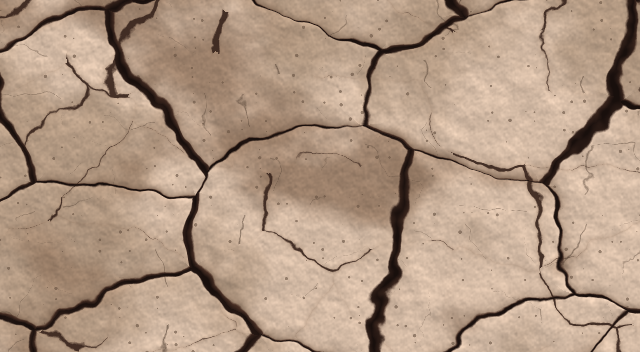
Write a Shadertoy shader that draws this texture.

```glsl
const vec3 SAND = vec3(0.835, 0.735, 0.650);
const vec3 TAN = vec3(0.700, 0.600, 0.510);
const vec3 STAIN = vec3(0.530, 0.420, 0.335);
const vec3 WALL = vec3(0.300, 0.195, 0.150);
const vec3 DEEP = vec3(0.095, 0.058, 0.048);
const vec2 LIGHT = vec2(0.35, 0.94);
const vec2 STRETCH = vec2(0.82, 1.0);

// Crack levels: cells per canvas height, and range of half widths.
// A negative lower width leaves some edges closed.
const float PLATE_SCALE = 2.25;
const float BRANCH_SCALE = 4.3;
const float HAIR_SCALE = 8.5;
const vec2 PLATE_WIDTH = vec2(0.0025, 0.0100);
const vec2 BRANCH_WIDTH = vec2(-0.0110, 0.0042);
const vec2 HAIR_WIDTH = vec2(-0.0070, 0.0016);
const float VERTICAL_GAIN = 0.6;
const float RELIEF = 0.85;
const float GRAIN = 0.075;
const float PIT_SCALE = 38.0;

float hash(vec2 p) {
    vec3 q = fract(p.xyx * 0.1031);
    q += dot(q, q.yzx + 33.33);
    return fract((q.x + q.y) * q.z);
}

vec2 hash2(vec2 p) {
    return vec2(hash(p), hash(p + 57.3));
}

float noise(vec2 p) {
    vec2 i = floor(p), f = fract(p);
    f = f * f * (3.0 - 2.0 * f);
    return mix(mix(hash(i), hash(i + vec2(1, 0)), f.x),
               mix(hash(i + vec2(0, 1)), hash(i + vec2(1, 1)), f.x), f.y);
}

float fbm(vec2 p) {
    float sum = 0.0, amp = 0.5;
    for (int i = 0; i < 5; i++) {
        sum += amp * noise(p);
        p = mat2(1.6, 1.2, -1.2, 1.6) * p + 11.7;
        amp *= 0.5;
    }
    return sum / 0.97;
}

vec2 warp(vec2 p) {
    return vec2(fbm(p), fbm(p + 31.4)) - 0.5;
}

// Voronoi edges: x = signed distance to crack, yz = direction to it, w = half width
vec4 cracks(vec2 p, float scale, vec2 widths) {
    p *= scale;
    vec2 cell = floor(p), f = fract(p), nearCell, toNear;
    float nearest = 8.0;
    for (int y = -1; y <= 1; y++)
    for (int x = -1; x <= 1; x++) {
        vec2 g = vec2(x, y);
        vec2 r = g + 0.1 + 0.8 * hash2(cell + g) - f;
        if (dot(r, r) < nearest) {
            nearest = dot(r, r);
            nearCell = g;
            toNear = r;
        }
    }
    vec4 best = vec4(8.0, 0.0, 1.0, 0.01);
    for (int y = -2; y <= 2; y++)
    for (int x = -2; x <= 2; x++) {
        vec2 g = nearCell + vec2(x, y);
        if (x == 0 && y == 0) continue;
        vec2 r = g + 0.1 + 0.8 * hash2(cell + g) - f;
        vec2 dir = normalize(r - toNear);
        float w = mix(widths.x, widths.y, hash(2.0 * cell + nearCell + g + 7.3));
        w *= 1.0 + VERTICAL_GAIN * dir.x * dir.x;
        float d = dot(0.5 * (r + toNear), dir) / scale - w;
        if (d < best.x) best = vec4(d, dir, w);
    }
    return best;
}

void mainImage(out vec4 fragColor, in vec2 fragCoord) {
    float px = 1.0 / iResolution.y;
    vec2 p = fragCoord * px + vec2(3.2, 5.7);

    // Bent and jagged crack network
    vec2 bent = p * STRETCH + 0.22 * warp(p * 2.6);
    vec2 jagged = bent + 0.035 * warp(p * 17.0);
    vec4 plate = cracks(bent + 0.012 * warp(p * 24.0), PLATE_SCALE, PLATE_WIDTH);
    plate.x += 0.006 * (noise(p * 9.0) - 0.5);
    vec4 branch = cracks(jagged + 4.7, BRANCH_SCALE, BRANCH_WIDTH);
    branch.x += 0.005 * (noise(p * 14.0 + 8.0) - 0.45);
    vec4 hair = cracks(jagged + 0.03 * warp(p * 8.0) + 9.1, HAIR_SCALE, HAIR_WIDTH);
    hair.x += 0.003 * noise(p * 10.0 + 3.0);
    float side = dot(plate.yz, LIGHT);
    float gap = max(plate.x, 0.0);

    // Dry clay with tan clouds and brown stains, stronger near the cracks
    vec3 col = mix(SAND, TAN, smoothstep(0.40, 0.68, fbm(p * 3.2)));
    float stain = fbm(p * vec2(2.4, 3.4) + 20.0) + 0.12 * exp(-gap / 0.05);
    col = mix(col, STAIN, 0.75 * smoothstep(0.54, 0.80, stain));

    // Relief, grain and pits
    vec2 q = p * 13.0;
    float slope = fbm(q) - fbm(q + LIGHT * 0.10);
    col *= 1.0 + RELIEF * slope + GRAIN * (noise(p * 150.0) - 0.5);
    vec2 pitCell = floor(p * PIT_SCALE);
    vec2 pitPos = fract(p * PIT_SCALE) - 0.25 - 0.5 * hash2(pitCell);
    float pitSize = 0.20 * hash(pitCell + 3.1) * step(0.86, hash(pitCell + 9.7));
    float pit = smoothstep(pitSize + 0.03, pitSize - 0.05, length(pitPos));
    col = mix(col, STAIN * 0.75, 0.6 * pit * step(0.01, pitSize));

    // Plate rims: pale below a crack, shaded above it
    col *= 1.0 + 0.13 * max(side, 0.0) * exp(-gap / 0.010);
    col = mix(col, STAIN * 0.85, 0.65 * max(-side, 0.0) * exp(-gap / 0.012));

    // Fine cracks with soft brown borders
    col = mix(col, STAIN, 0.35 * exp(-max(branch.x, 0.0) / 0.005));
    col = mix(col, STAIN * 0.65, 0.75 * clamp(0.5 - hair.x / (1.5 * px), 0.0, 1.0));
    col = mix(col, mix(WALL, DEEP, 0.4), 0.9 * clamp(0.5 - branch.x / (1.3 * px), 0.0, 1.0));

    // Deep cracks with a brown wall on the upper side
    float depth = clamp(-plate.x / plate.w, 0.0, 1.0);
    float wall = (0.55 - 0.45 * side) * (1.0 - depth) + 0.3 * (noise(p * 40.0) - 0.4);
    vec3 inside = mix(DEEP, WALL, clamp(wall, 0.0, 1.0));
    col = mix(col, inside, smoothstep(px, -px, plate.x));

    fragColor = vec4(clamp(col, 0.0, 1.0), 1.0);
}
```
